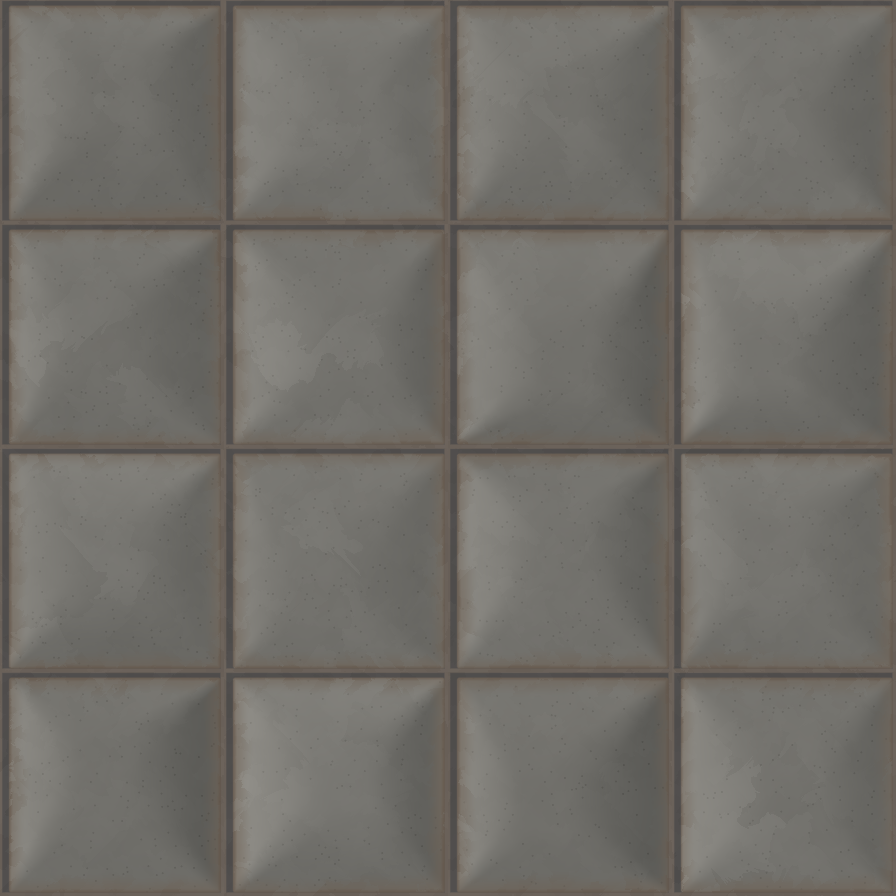
Reproduce this pattern procedurally as a Shadertoy shader.

```glsl
vec2 hash2(vec2 p) {
    vec3 h = fract(p.xyx * vec3(0.1031, 0.1030, 0.0973));
    h += dot(h, h.yzx + 33.33);
    return fract((h.xx + h.yz) * h.zy);
}

// Distance to the nearest cell point (x) and that cell's random value (y)
vec2 cellular(vec2 p) {
    vec2 cell = floor(p), nearest = vec2(9.0, 0.0);
    for (int y = -1; y <= 1; y++)
    for (int x = -1; x <= 1; x++) {
        vec2 id = cell + vec2(x, y), h = hash2(id + 17.0);
        float d = length(id + 0.15 + 0.7 * h - p);
        if (d < nearest.x) nearest = vec2(d, hash2(id + 71.0).x);
    }
    return nearest;
}

vec2 warp(vec2 p) {
    p += 0.24 * sin(p.yx * 2.7 + vec2(0.4, 2.1));
    p += 0.11 * sin(p.yx * 8.3 + vec2(1.7, 0.2));
    p += 0.05 * sin(p.yx * 21.0 + vec2(3.1, 1.4));
    return p + 0.025 * sin(p.yx * 47.0);
}

float roundedBox(vec2 p, vec2 halfSize, float radius) {
    vec2 d = abs(p) - halfSize + radius;
    return length(max(d, 0.0)) + min(max(d.x, d.y), 0.0) - radius;
}

// Light falling on a pillowed pyramid whose apex wanders from tile to tile
float facetLight(vec2 p, vec2 id) {
    vec2 apex = (hash2(id + 3.0) - 0.5) * 0.3;
    vec2 c = p - apex;
    vec2 r = c / (0.48 - sign(c) * apex);
    vec2 a = abs(r);
    float rise = clamp(max(a.x, a.y), 0.0, 1.0);
    float crease = mix(0.55, 0.07, rise);
    float side = smoothstep(-crease, crease, a.x - a.y);
    vec2 slope = clamp(r * 3.0, -1.0, 1.0) * vec2(side, 1.0 - side);
    vec2 light = vec2(-0.072, 0.028) + (hash2(id + 29.0) - 0.5) * vec2(0.05, 0.045);
    return dot(slope, light) * smoothstep(0.0, 0.95, rise);
}

void mainImage(out vec4 fragColor, in vec2 fragCoord) {
    vec2 grid = fragCoord / iResolution.xy * 4.0;
    float aa = 3.5 / min(iResolution.x, iResolution.y);
    vec2 id = floor(grid), q = fract(grid);
    vec2 rnd = hash2(id + 47.0);
    vec2 p = q - vec2(0.513, 0.495);
    float box = roundedBox(p, vec2(0.473, 0.48), 0.012);
    float inset = max(-box, 0.0);

    // Surface variation, shifted for every tile
    vec2 local = q + id * 7.3 + rnd;
    vec2 stain = cellular(warp(local * 4.0));
    vec2 grain = cellular(warp(local * 13.0));
    vec2 pit = cellular(local * 34.0);

    // Glazed face
    vec3 face = vec3(0.453, 0.448, 0.429) + (rnd.x - 0.5) * 0.018;
    float light = facetLight(p, id);
    face += light * vec3(1.0, 0.97, 0.93);
    float stainArea = smoothstep(0.5, 0.1, length(p + vec2(0.15, 0.4 * rnd.y - 0.2)));
    face += (smoothstep(0.45, 0.9, stain.y) * 0.024 - 0.005) * (0.25 + stainArea * rnd.y);
    face += (grain.y - 0.5) * 0.008 + (0.4 - stain.x) * 0.008;
    face -= 0.045 * smoothstep(0.22, 0.08, pit.x) * step(0.87, pit.y);

    // Rounded rims catching light
    float leftRim = exp(-max(p.x + 0.473, 0.0) / 0.055);
    float rightRim = exp(-max(0.473 - p.x, 0.0) / 0.035);
    float ends = smoothstep(0.5, 0.2, abs(p.y - 0.3 * (rnd.x - 0.5)));
    face += vec3(0.045, 0.041, 0.036) * leftRim * rnd.y;
    face += vec3(0.095, 0.084, 0.070) * rightRim * rnd.x * (0.35 + 0.65 * ends);

    // Brown wear along the edges
    float ragged = (grain.y - 0.5) * 0.025 + (stain.y - 0.5) * 0.025;
    float wear = smoothstep(0.085, 0.0, inset + ragged);
    face = mix(face, vec3(0.435, 0.385, 0.335), wear * 0.5);
    face = mix(face, vec3(0.385, 0.325, 0.275), smoothstep(0.018, 0.0, inset + ragged * 0.3) * 0.55);

    // Joint: raised strips over a dark recess
    vec2 joint = fract(grid + 0.5) - 0.5;
    vec2 strip = abs(joint - vec2(-0.003, 0.006)) - vec2(0.013, 0.010);
    float raised = 1.0 - smoothstep(-aa, aa, min(strip.x, strip.y));
    vec3 recess = vec3(0.315, 0.305, 0.300) + (grain.y - 0.5) * 0.018;
    vec3 mortar = vec3(0.415, 0.380, 0.350) + (grain.y - 0.5) * 0.025;
    vec3 color = mix(recess, mortar, raised);
    color = mix(color, face, 1.0 - smoothstep(-aa, aa, box));

    fragColor = vec4(color, 1.0);
}
```
